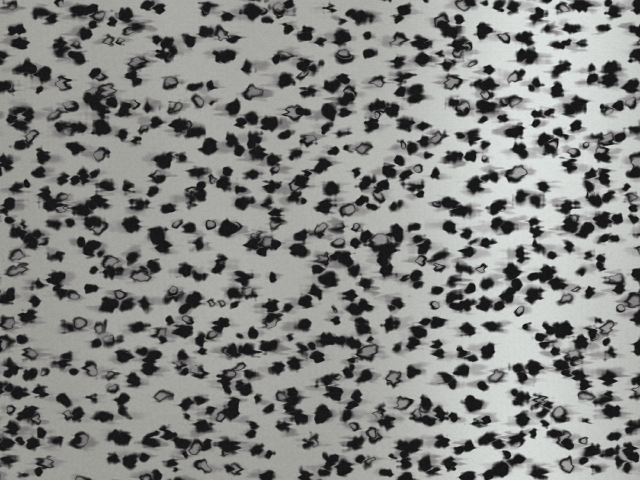
A Shadertoy shader for this texture:

```glsl
// Animal-spot print on pale satin: ragged black blots with grey sideways smears.
// Blots are scattered on jittered grids, frayed by stretched noise, and the
// cloth is lit by a soft bright band on the right.

const vec3 CLOTH_DIM = vec3(0.615, 0.615, 0.595);
const vec3 CLOTH_LIT = vec3(0.845, 0.865, 0.855);
const vec3 SMEAR_INK = vec3(0.44, 0.425, 0.43);
const vec3 BLACK_INK = vec3(0.095, 0.092, 0.098);

const float BLOT_ROWS = 20.0;      // large blots per canvas height
const float FLECK_ROWS = 29.0;     // small blots per canvas height
const float BLOT_DENSITY = 0.87;
const float FLECK_DENSITY = 0.30;
const float CRESCENT_SHARE = 0.24;
const float BLACK_SOFT = 0.085;    // edge widths, in grid cells
const float SMEAR_SOFT = 0.11;
const vec2 THREAD_FREQ = vec2(22.0, 180.0);
const vec2 COMB_FREQ = vec2(150.0, 40.0);
const float BAND_CENTER = 0.83;
const float BAND_WIDTH = 0.20;
const float GRAIN = 0.035;

float hash(vec2 p) {
    return fract(sin(dot(p, vec2(127.1, 311.7))) * 43758.5453);
}

vec2 hash2(vec2 p) {
    return vec2(hash(p), hash(p + 57.3));
}

float noise(vec2 p) {
    vec2 i = floor(p), f = fract(p);
    f = f * f * (3.0 - 2.0 * f);
    return mix(mix(hash(i), hash(i + vec2(1, 0)), f.x),
               mix(hash(i + vec2(0, 1)), hash(i + vec2(1, 1)), f.x), f.y);
}

mat2 rotation(float a) {
    float c = cos(a), s = sin(a);
    return mat2(c, s, -s, c);
}

// Approximate signed distance to an ellipse
float ellipse(vec2 p, vec2 r) {
    return (length(p / r) - 1.0) * min(r.x, r.y);
}

float coverage(float d, float soft) {
    return smoothstep(soft, -soft, d);
}

// One scattered layer; returns smear and black coverage.
// fray.x shifts along the threads, fray.y bites the outline.
vec2 printLayer(vec2 uv, float rows, float density, vec2 fray, float seed) {
    vec2 p = uv * rows, cell = floor(p), ink = vec2(0.0);
    for (int j = -1; j <= 1; j++)
    for (int i = -1; i <= 1; i++) {
        vec2 id = cell + vec2(i, j);
        vec2 key = id + seed;
        if (hash(key + 3.7) > density) continue;

        vec2 place = hash2(key + 11.3), size = hash2(key + 23.9);
        vec2 drift = hash2(key + 37.1) - 0.5;
        vec2 q = p - id - 0.5 - (place - 0.5) * 0.8;

        // Black blot, slightly tilted
        vec2 b = rotation(-0.9 * hash(key + 41.7) + 0.2)
               * (q + vec2(fray.x * 0.20, 0.0));
        vec2 radii = vec2(mix(0.20, 0.41, size.x), mix(0.18, 0.33, size.y));
        float d = ellipse(b, radii) + fray.y * 0.17;

        // Some blots are hollowed into crescents with a grey heart
        if (hash(key + 53.2) < CRESCENT_SHARE) {
            float heart = ellipse(b - drift * 0.28, radii * 0.62) + fray.y * 0.12;
            ink.x = max(ink.x, 0.65 * coverage(heart, SMEAR_SOFT));
            d = max(d, -heart);
        }
        ink.y = max(ink.y, coverage(d, BLACK_SOFT));

        // Grey smear dragged along the threads
        vec2 s = q - drift * vec2(0.65, 0.35) + vec2(fray.x * 0.52, 0.0);
        vec2 smearRadii = vec2(mix(0.28, 0.60, size.y), mix(0.16, 0.31, size.x));
        float smear = coverage(ellipse(s, smearRadii) + fray.y * 0.10, SMEAR_SOFT);
        ink.x = max(ink.x, smear * mix(0.40, 1.0, hash(key + 67.4)));
    }
    return ink;
}

// Satin sheen: bright band, slow clouding and faint folds
vec3 clothColor(vec2 uv, float across) {
    float band = (across - BAND_CENTER - 0.05 * (uv.y - 0.5)) / BAND_WIDTH;
    float clouds = noise(uv * vec2(2.3, 2.9) + 4.0);
    float folds = noise(vec2(uv.x * 7.0 + uv.y * 1.5, uv.y * 2.0));
    float light = 0.88 * exp(-band * band) + 0.30 * clouds + 0.14 * folds - 0.10;
    return mix(CLOTH_DIM, CLOTH_LIT, clamp(light, 0.0, 1.05));
}

void mainImage(out vec4 fragColor, in vec2 fragCoord) {
    vec2 uv = fragCoord / iResolution.y;
    float across = fragCoord.x / iResolution.x;

    // Fraying shared by both print layers
    float threads = noise(uv * THREAD_FREQ) - 0.5;
    float comb = noise(uv * COMB_FREQ + 19.0) - 0.5;
    float lumps = noise(uv * 55.0 + 8.0) - 0.5;
    vec2 fray = vec2(threads * 1.3, comb * 0.8 + lumps);

    vec2 ink = max(printLayer(uv, BLOT_ROWS, BLOT_DENSITY, fray, 0.0),
                   printLayer(uv, FLECK_ROWS, FLECK_DENSITY, fray, 91.0));

    // Ink over cloth, then fine weave grain
    vec3 cloth = clothColor(uv, across);
    float sheen = cloth.g / CLOTH_DIM.g;
    vec3 color = mix(cloth, SMEAR_INK * mix(1.0, sheen, 0.6), ink.x * 0.92);
    color = mix(color, BLACK_INK, ink.y);
    color += GRAIN * (noise(uv * 330.0) - 0.5);
    fragColor = vec4(color, 1.0);
}
```
